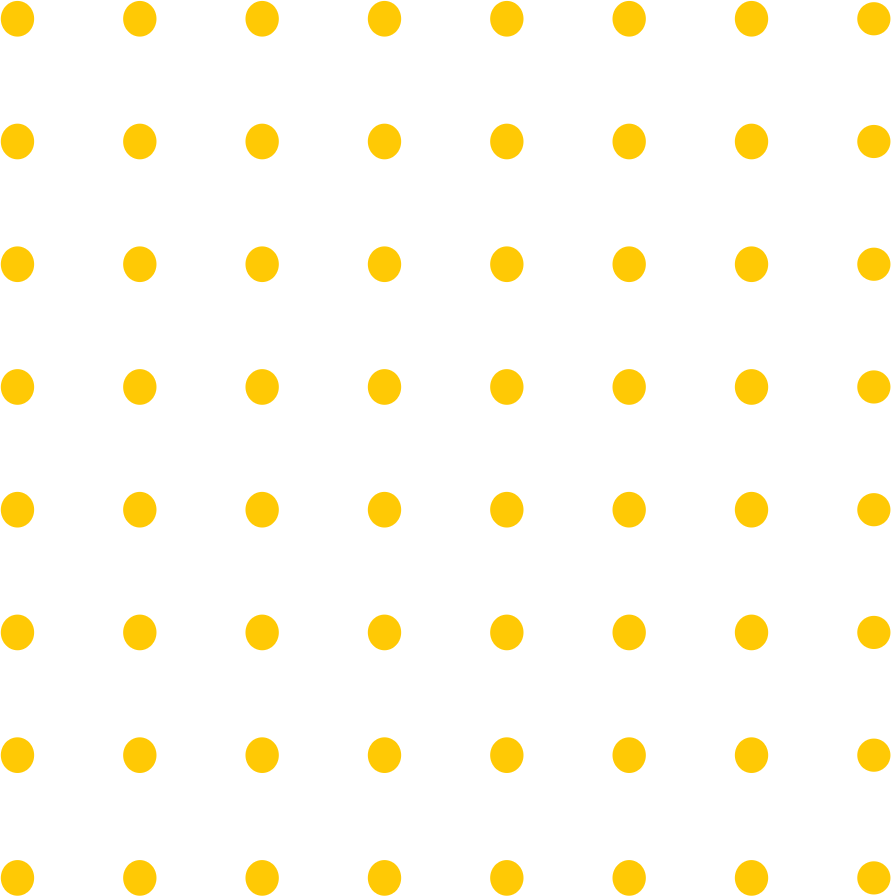
A WebGL 2 fragment shader for this pattern:

```glsl
#version 300 es
precision highp float;

uniform vec2 u_resolution;
out vec4 fragColor;

const vec3 PAPER = vec3(1.0);
const vec3 YELLOW = vec3(1.0, 0.79, 0.02);

// Lengths are fractions of the canvas height
const vec2 DOT_COUNT = vec2(8.0);
const vec2 FIRST_CENTER = vec2(0.0195, 0.0202);
const vec2 PITCH = vec2(0.13654, 0.13698);
const vec2 OVAL_RADII = vec2(0.0186, 0.0199);
const vec2 ROUND_RADII = vec2(0.0185);

// Approximate signed distance to an axis-aligned ellipse
float ellipseDistance(vec2 p, vec2 radii) {
    float k = length(p / radii);
    float slope = length(p / (radii * radii));
    return k * (k - 1.0) / max(slope, 0.0001);
}

// Index of the nearest dot, kept inside the grid
vec2 nearestCell(vec2 p, vec2 origin, vec2 pitch, vec2 count) {
    return clamp(floor((p - origin) / pitch + 0.5), vec2(0.0), count - 1.0);
}

float coverage(float dist, float pixel) {
    return clamp(0.5 - dist / pixel, 0.0, 1.0);
}

void main() {
    vec2 p = gl_FragCoord.xy / u_resolution.y;
    float pixel = 1.0 / u_resolution.y;

    vec2 cell = nearestCell(p, FIRST_CENTER, PITCH, DOT_COUNT);
    vec2 local = p - FIRST_CENTER - cell * PITCH;

    // Dots are slightly tall, except for the round last column
    float isLastColumn = step(DOT_COUNT.x - 1.5, cell.x);
    vec2 radii = mix(OVAL_RADII, ROUND_RADII, isLastColumn);

    float dot_mask = coverage(ellipseDistance(local, radii), pixel);
    fragColor = vec4(mix(PAPER, YELLOW, dot_mask), 1.0);
}
```
